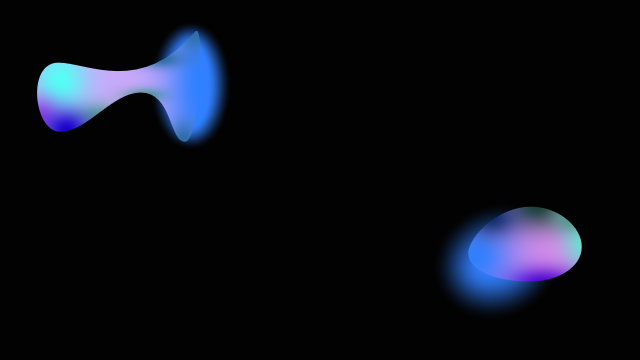
Reproduce this background procedurally as a Shadertoy shader.

```glsl
const float UNITS = 100.0;      // canvas height in working units
const int CURVE_STEPS = 16;

const vec3 BACKDROP = vec3(0.006);
const vec3 GLOW_BLUE = vec3(0.19, 0.50, 1.0);
const vec3 LAVENDER = vec3(0.79, 0.66, 0.98);
const vec3 PINK = vec3(0.86, 0.55, 0.92);
const vec3 CYAN = vec3(0.33, 1.0, 0.96);
const vec3 AQUA = vec3(0.42, 0.88, 0.82);
const vec3 SAGE = vec3(0.33, 0.60, 0.55);
const vec3 FOREST = vec3(0.10, 0.24, 0.19);
const vec3 STEEL = vec3(0.18, 0.43, 0.65);
const vec3 VIOLET = vec3(0.60, 0.30, 0.90);
const vec3 INDIGO = vec3(0.10, 0.0, 0.80);
const vec3 PURPLE = vec3(0.32, 0.0, 0.80);
const vec3 NAVY = vec3(0.07, 0.18, 0.42);

const vec2 UPPER_GLOW = vec2(53.0, 76.2);
const vec2 UPPER_GLOW_RADII = vec2(8.1, 14.6);
const float UPPER_GLOW_BLUR = 3.4;
const vec2 LOWER_GLOW = vec2(138.0, 27.3);
const vec2 LOWER_GLOW_RADII = vec2(11.6, 9.5);
const float LOWER_GLOW_BLUR = 6.8;
const float LOWER_GLOW_TILT = 0.4;

// Adds one cubic Bezier to an outline; field = (distance, inside sign)
void addCurve(vec2 p, vec2 a, vec2 b, vec2 c, vec2 d, inout vec2 field) {
    vec2 prev = a;
    for (int i = 1; i <= CURVE_STEPS; i++) {
        float t = float(i) / float(CURVE_STEPS), u = 1.0 - t;
        vec2 next = u*u*u*a + 3.0*u*u*t*b + 3.0*u*t*t*c + t*t*t*d;
        vec2 e = next - prev, w = p - prev;
        float h = clamp(dot(w, e) / dot(e, e), 0.0, 1.0);
        field.x = min(field.x, length(w - e * h));
        if ((prev.y > p.y) != (next.y > p.y) && w.x < e.x * w.y / e.y) field.y = -field.y;
        prev = next;
    }
}

// Flared spindle, signed distance
float spindle(vec2 p) {
    vec2 f = vec2(1e3, 1.0);
    vec2 top = vec2(16.2, 82.6), upperTip = vec2(54.4, 91.4), lowerTip = vec2(51.4, 60.6);
    vec2 waist = vec2(39.1, 74.3), base = vec2(16.7, 63.4), left = vec2(10.3, 74.1);
    addCurve(p, top, vec2(24.3, 82.6), vec2(39.4, 73.4), upperTip, f);
    addCurve(p, upperTip, vec2(56.9, 93.3), vec2(55.6, 60.6), lowerTip, f);
    addCurve(p, lowerTip, vec2(47.0, 60.6), vec2(47.9, 74.3), waist, f);
    addCurve(p, waist, vec2(31.2, 74.3), vec2(24.3, 63.4), base, f);
    addCurve(p, base, vec2(12.7, 63.4), vec2(10.3, 69.0), left, f);
    addCurve(p, left, vec2(10.3, 79.2), vec2(12.5, 82.6), top, f);
    return f.x * f.y;
}

// Leaning egg, signed distance
float egg(vec2 p) {
    vec2 f = vec2(1e3, 1.0);
    vec2 left = vec2(130.1, 30.1), top = vec2(147.5, 42.6);
    vec2 right = vec2(161.6, 31.5), base = vec2(147.2, 21.8);
    addCurve(p, left, vec2(130.6, 34.5), vec2(138.4, 42.6), top, f);
    addCurve(p, top, vec2(155.1, 42.6), vec2(161.6, 37.0), right, f);
    addCurve(p, right, vec2(161.6, 25.5), vec2(154.6, 21.8), base, f);
    addCurve(p, base, vec2(136.6, 21.8), vec2(129.6, 25.5), left, f);
    return f.x * f.y;
}

// Blurred ellipse coverage
float glow(vec2 q, vec2 radii, float blur) {
    float k = length(q / radii);
    float d = k * (k - 1.0) / max(length(q / (radii * radii)), 1e-5);
    return 1.0 - smoothstep(-blur, blur, d);
}

// Blends a soft spot of tint into a colour
void spot(inout vec3 col, vec2 p, vec2 centre, vec2 radii, vec3 tint) {
    vec2 q = (p - centre) / radii;
    col = mix(col, tint, exp(-dot(q, q)));
}

vec3 spindleColour(vec2 p) {
    vec3 col = LAVENDER;
    spot(col, p, vec2(27.8, 67.6), vec2(7.0, 3.6), SAGE);
    spot(col, p, vec2(40.5, 73.5), vec2(6.0, 2.0), SAGE);
    spot(col, p, vec2(16.7, 77.3), vec2(7.5, 9.0), CYAN);
    spot(col, p, vec2(11.1, 67.6), vec2(5.0, 5.5), VIOLET);
    spot(col, p, vec2(18.5, 63.9), vec2(6.5, 5.5), INDIGO);
    spot(col, p, vec2(55.5, 76.9), vec2(10.0, 30.0), GLOW_BLUE);
    spot(col, p, vec2(45.0, 83.6), vec2(6.0, 2.5), STEEL);
    spot(col, p, vec2(51.0, 61.1), vec2(4.0, 5.0), STEEL);
    spot(col, p, vec2(54.0, 91.0), vec2(5.0), STEEL);
    return col;
}

vec3 eggColour(vec2 p) {
    vec3 col = PINK;
    spot(col, p, vec2(149.5, 43.0), vec2(10.0, 6.5), FOREST);
    spot(col, p, vec2(162.0, 33.3), vec2(5.5, 9.0), AQUA);
    spot(col, p, vec2(158.5, 39.5), vec2(5.0, 4.0), SAGE);
    spot(col, p, vec2(150.5, 21.3), vec2(11.0, 4.5), PURPLE);
    spot(col, p, vec2(132.0, 28.7), vec2(11.0, 12.0), GLOW_BLUE);
    spot(col, p, vec2(136.5, 39.5), vec2(7.0, 5.0), NAVY);
    return col;
}

void mainImage(out vec4 fragColor, in vec2 fragCoord) {
    float pixel = UNITS / iResolution.y;
    vec2 p = fragCoord * pixel;

    // Soft glows behind the shapes
    float c = cos(LOWER_GLOW_TILT), s = sin(LOWER_GLOW_TILT);
    vec2 tilted = mat2(c, -s, s, c) * (p - LOWER_GLOW);
    vec3 col = mix(BACKDROP, GLOW_BLUE, glow(p - UPPER_GLOW, UPPER_GLOW_RADII, UPPER_GLOW_BLUR));
    col = mix(col, GLOW_BLUE, 0.95 * glow(tilted, LOWER_GLOW_RADII, LOWER_GLOW_BLUR));

    // Smooth-edged shapes
    col = mix(col, spindleColour(p), clamp(0.5 - spindle(p) / pixel, 0.0, 1.0));
    col = mix(col, eggColour(p), clamp(0.5 - egg(p) / pixel, 0.0, 1.0));
    fragColor = vec4(col, 1.0);
}
```
